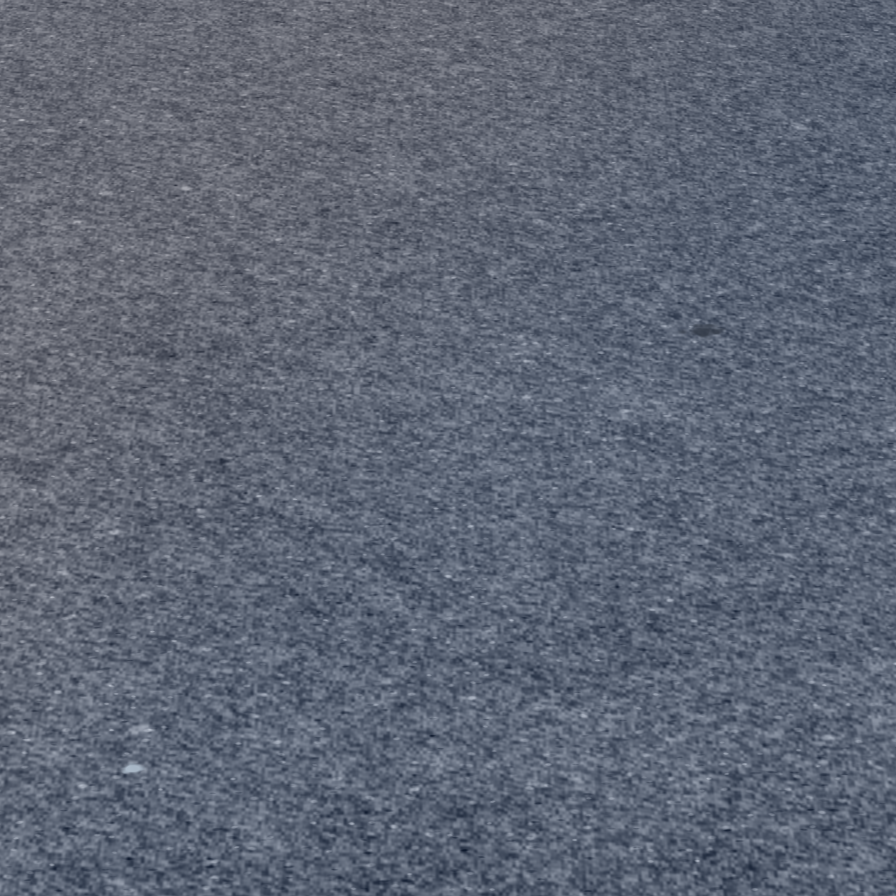
Write a three.js fragment shader that draws this texture.

```glsl
varying vec2 vUv;

float hash(vec2 p) {
  vec3 q = fract(vec3(p.xyx) * 0.1031);
  q += dot(q, q.yzx + 33.33);
  return fract((q.x + q.y) * q.z);
}

// Smooth value noise, centred on zero
float noise(vec2 p) {
  vec2 cell = floor(p);
  vec2 f = fract(p);
  f = f * f * (3.0 - 2.0 * f);
  float low = mix(hash(cell), hash(cell + vec2(1.0, 0.0)), f.x);
  float high = mix(hash(cell + vec2(0.0, 1.0)), hash(cell + vec2(1.0, 1.0)), f.x);
  return mix(low, high, f.y) - 0.5;
}

// Soft flat chips, at most one per cell
float chips(vec2 p, float share, float radius, float seed) {
  vec2 cell = floor(p) + seed;
  vec2 centre = 0.25 + 0.5 * vec2(hash(cell + 3.7), hash(cell + 8.1));
  vec2 d = (fract(p) - centre) * vec2(1.0, 1.35);
  d.y += d.x * (hash(cell + 5.3) - 0.5) * 0.6;
  float size = radius * mix(0.6, 1.2, hash(cell + 12.9));
  float shape = 1.0 - smoothstep(size * 0.3, size * 1.25, length(d));
  return shape * step(hash(cell), share) * mix(0.4, 1.0, hash(cell + 21.4));
}

// Elliptical spot with a ragged rim
float spot(vec2 centre, vec2 radius) {
  vec2 d = (vUv - centre) / radius;
  return 1.0 - smoothstep(0.5, 1.2, length(d) + 0.8 * noise(vUv * vec2(130.0, 240.0)));
}

void main() {
  // Road plane receding toward the top
  float depth = 3.2 - vUv.y;
  vec2 ground = vec2((vUv.x - 0.5) * 480.0, 2400.0) / depth;

  // Cool shade with a warmer glow at the upper left
  float glow = smoothstep(-0.35, 0.4, vUv.y - vUv.x * 0.9 - 0.25);
  vec3 color = mix(vec3(0.360, 0.398, 0.465), vec3(0.408, 0.419, 0.460), glow);
  color -= 0.025 * smoothstep(0.5, 1.0, vUv.x) * smoothstep(0.4, 1.0, vUv.y);
  color -= 0.02 * (1.0 - smoothstep(0.0, 0.2, vUv.y));

  // Grain from fine grit to faint worn patches, sheared so rows do not line up
  vec2 slanted = ground + vec2(0.35 * ground.y, 0.12 * ground.x);
  float grain = 0.18 * noise(ground * vec2(1.7, 1.05) + 91.0);
  grain += 0.16 * noise(slanted * vec2(0.85, 1.0));
  grain += 0.085 * noise(slanted * vec2(0.3, 0.55) + 37.0);
  grain += 0.035 * noise(ground * vec2(0.1, 0.16) + 53.0);
  grain += 0.025 * noise(vUv * vec2(4.0, 7.0) + 11.0);

  // Pale stones and dark pits, rarer as they grow
  float scale = 3.4;
  float share = 0.30;
  float radius = 0.23;
  for (int i = 0; i < 3; i++) {
    float layer = float(i);
    vec2 p = ground / scale;
    grain += (0.17 + 0.01 * layer) * chips(p + 0.3, share, radius, 17.0 + layer * 40.0);
    grain -= 0.11 * chips(p * vec2(0.8, 1.3), share, radius, 211.0 + layer * 40.0);
    scale *= 2.1;
    share *= 0.45;
    radius *= 0.74;
  }
  color += grain * mix(1.15, 0.8, vUv.y) * vec3(1.02, 1.0, 0.96);

  // One dark stain and one pale pebble
  color = mix(color, vec3(0.19, 0.22, 0.27), 0.8 * spot(vec2(0.785, 0.63), vec2(0.022, 0.007)));
  color = mix(color, vec3(0.70, 0.76, 0.82), 0.9 * spot(vec2(0.147, 0.142), vec2(0.012, 0.006)));

  gl_FragColor = vec4(clamp(color, 0.0, 1.0), 1.0);
}
```
